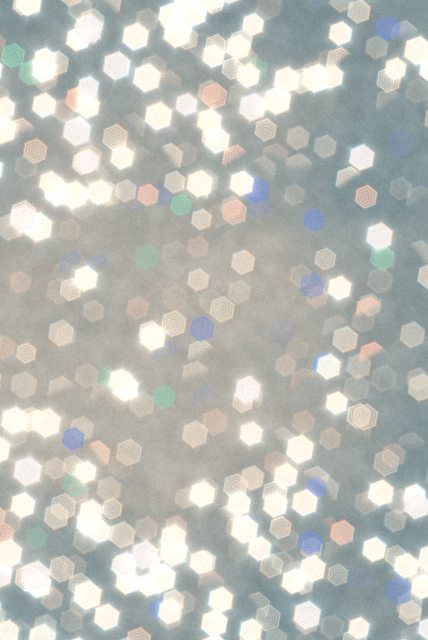
Give the GLSL for this background, as a Shadertoy shader.

```glsl
// Pale hexagonal bokeh lights scattered over a mottled grey-teal haze.
#define CELL 0.050
#define HEX_SIZE 0.0185
#define TILT 0.16
#define RING_STEP 0.0042
#define FRINGE 0.0011
#define EDGE_BLUR 0.0013
#define HALO 0.20
#define GRAIN 0.035
#define TEAL vec3(0.50, 0.575, 0.59)
#define WARM vec3(0.71, 0.69, 0.65)
#define CREAM vec3(1.0, 0.93, 0.85)
#define PEACH vec3(0.98, 0.79, 0.71)

float hash(vec2 p) {
    vec3 q = fract(vec3(p.xyx) * 0.1031);
    q += dot(q, q.yzx + 33.33);
    return fract((q.x + q.y) * q.z);
}

vec4 hash4(vec2 p) {
    return vec4(hash(p), hash(p + 37.3), hash(p + 71.9), hash(p + 113.7));
}

float noise(vec2 p) {
    vec2 i = floor(p), f = fract(p);
    f = f * f * (3.0 - 2.0 * f);
    return mix(mix(hash(i), hash(i + vec2(1, 0)), f.x),
               mix(hash(i + vec2(0, 1)), hash(i + vec2(1, 1)), f.x), f.y);
}

float fbm(vec2 p) {
    float sum = 0.0, amp = 0.5;
    for (int i = 0; i < 5; i++) {
        sum += amp * noise(p);
        p = p * 2.03 + 17.1;
        amp *= 0.5;
    }
    return sum;
}

float hexDistance(vec2 q, float size) {
    q = abs(q);
    return max(q.x, dot(q, vec2(0.5, 0.866))) - size;
}

// Lights crowd the top, the bottom and the left side
float crowding(vec2 p, float aspect) {
    float ends = smoothstep(0.16, 0.46, abs(p.y - 0.5));
    float left = 1.0 - smoothstep(0.05, 0.55, p.x / aspect);
    return clamp(0.10 + 0.48 * ends + 0.32 * left + 0.5 * (noise(p * 9.0) - 0.5), 0.0, 0.9);
}

vec3 haze(vec2 p, float aspect) {
    vec2 c = (p - vec2(0.33 * aspect, 0.5)) / vec2(0.5, 0.53);
    float warmth = 1.0 - smoothstep(0.2, 1.05, length(c));
    warmth += 1.0 * (fbm(p * 7.0) - 0.47);
    vec3 col = mix(TEAL, WARM, clamp(warmth, 0.0, 1.0));
    return col + 0.10 * (fbm(p * 45.0) - 0.47);
}

vec3 lightTint(vec4 h) {
    vec3 tint = mix(CREAM, PEACH, smoothstep(0.45, 1.0, h.x));
    vec3 cool = mix(vec3(0.48, 0.58, 0.86), vec3(0.58, 0.83, 0.72), step(0.66, h.y));
    return mix(tint, cool, step(0.84, h.z));
}

// layer 0: faint discs, 1: ringed translucent discs, 2: glowing discs
void addLight(inout vec3 col, vec2 q, vec4 h, float layer, float blur) {
    float size = HEX_SIZE * mix(0.82, 1.1, h.w);
    float glow = step(1.5, layer), ringed = step(0.5, layer);
    float d = hexDistance(q, size);
    vec2 shift = FRINGE * vec2(cos(h.x * 6.28), sin(h.x * 6.28));
    vec3 edges = vec3(hexDistance(q + shift, size), d, hexDistance(q - shift, size));
    vec3 mask = 1.0 - smoothstep(vec3(-blur), vec3(blur), edges);

    // Concentric rings and a brighter rim
    float rings = 0.5 + 0.5 * cos(6.2832 * d / RING_STEP);
    float rim = exp(-abs(d + 0.0015) / 0.0015);
    float depth = ringed * step(0.4, h.y) * mix(0.36, 0.12, glow);
    float alpha = layer < 0.5 ? mix(0.08, 0.38, h.y)
                : mix(mix(0.36, 0.78, h.x), mix(0.86, 1.0, h.y), glow);
    alpha = clamp(alpha * (1.0 - depth * rings) + 0.14 * rim, 0.0, 1.0);

    // Some discs are cut off by a soft shadow
    vec2 cut = vec2(sin(h.w * 40.0), 1.0);
    float partial = step(0.82, h.w) * (1.0 - glow);
    alpha *= mix(1.0, smoothstep(-0.008, 0.010, dot(q, cut)), partial);

    vec3 tint = mix(lightTint(h), vec3(1.05, 1.01, 0.96), glow * 0.88);
    col += glow * HALO * CREAM * exp(-max(d, 0.0) / 0.0055);
    col = mix(col, tint, alpha * mask);
}

void mainImage(out vec4 fragColor, in vec2 fragCoord) {
    vec2 p = fragCoord / iResolution.y;
    float aspect = iResolution.x / iResolution.y;
    float turnC = cos(TILT), turnS = sin(TILT);
    mat2 turn = mat2(turnC, turnS, -turnS, turnC);
    vec3 col = haze(p, aspect);

    // Jittered cells, from the faint layer up to the glowing one
    for (int k = 0; k < 3; k++) {
        float layer = float(k);
        vec2 base = floor(p / CELL);
        for (int n = 0; n < 9; n++) {
            vec2 id = base + vec2(n % 3 - 1, n / 3 - 1);
            vec2 key = id + 50.0 + layer * 203.0;
            vec2 centre = (id + vec2(hash(key + 5.7), hash(key + 9.1))) * CELL;
            float crowd = crowding(centre, aspect);
            float chance = k == 0 ? 0.55 : k == 1 ? 0.24 + 0.35 * crowd : 0.95 * crowd - 0.05;
            if (hash(key + 21.3) > chance) continue;
            float blur = EDGE_BLUR * (k == 0 ? 1.8 : 1.0) + 0.4 / iResolution.y;
            addLight(col, turn * (p - centre), hash4(key), layer, blur);
        }
    }

    col += GRAIN * (hash(floor(p * 512.0) + 3.0) - 0.5);
    fragColor = vec4(clamp(col, 0.0, 1.0), 1.0);
}
```
